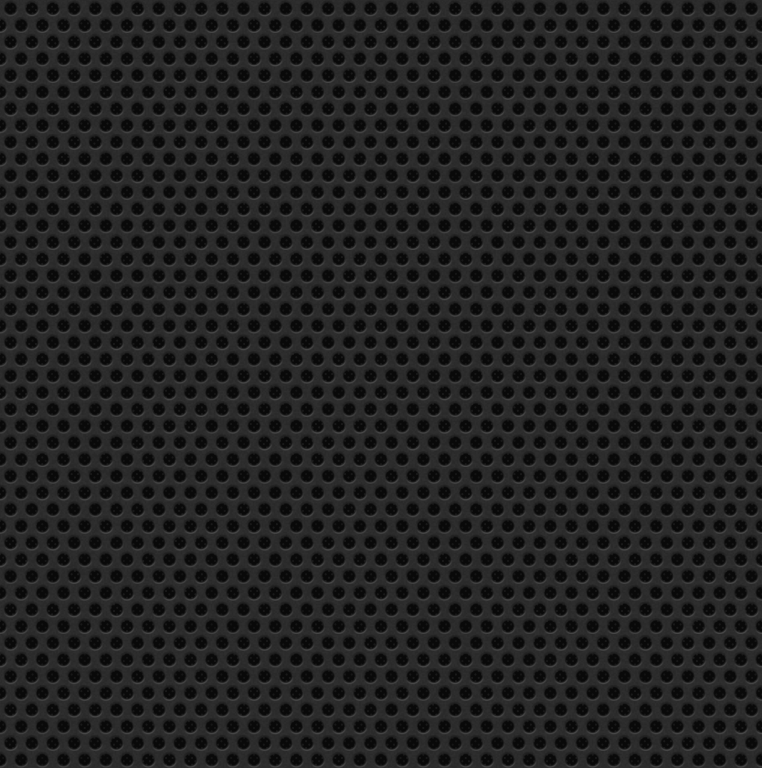
A WebGL 1 fragment shader for this texture:

```glsl
precision highp float;

uniform vec2 u_resolution;

#define COLUMNS 36.0
#define ROWS 46.0
#define ROW_PITCH 0.789
#define HOLE_RADIUS 0.285
#define EDGE_SOFTNESS 0.065
#define MESH_DENSITY vec2(3.25, 2.5)
#define GRAIN_CELLS vec2(508.0, 512.0)
#define GRAIN_AMOUNT 0.026
#define SHEET_COLOR vec3(0.172)
#define HOLE_COLOR vec3(0.034)
#define MESH_COLOR vec3(0.115)
#define RIM_COLOR vec3(0.29)

const float TAU = 6.28319;

float hash(vec2 p) {
    vec3 q = fract(vec3(p.xyx) * 0.1031);
    q += dot(q, q.yzx + 33.33);
    return fract((q.x + q.y) * q.z);
}

// Smoothly interpolated surface grain
float grain(vec2 p) {
    vec2 cell = floor(p);
    vec2 f = fract(p);
    f = f * f * (3.0 - 2.0 * f);
    float low = mix(hash(cell), hash(cell + vec2(1.0, 0.0)), f.x);
    float high = mix(hash(cell + vec2(0.0, 1.0)), hash(cell + 1.0), f.x);
    return mix(low, high, f.y) - 0.5;
}

void main() {
    vec2 uv = gl_FragCoord.xy / u_resolution;
    float pixel = COLUMNS / u_resolution.x;
    float softness = max(EDGE_SOFTNESS, 0.75 * pixel);

    // Staggered rows, counted from the top
    vec2 grid = vec2(uv.x * COLUMNS, (1.0 - uv.y) * ROWS);
    float row = floor(grid.y);
    float column = grid.x + 0.5 * mod(row, 2.0);
    vec2 offset = vec2(fract(column) - 0.5, (0.5 - fract(grid.y)) * ROW_PITCH);
    float holeSeed = hash(vec2(floor(column), row));

    float radius = length(offset);
    float edge = radius - HOLE_RADIUS;
    float hole = 1.0 - smoothstep(-softness, softness, edge);

    // Fine mesh behind the holes drifts against the hole spacing
    vec2 wave = cos(grid * MESH_DENSITY * TAU);
    float mesh = smoothstep(0.15, 0.95, wave.x * wave.y);
    mesh *= mix(0.45, 0.8, holeSeed);
    vec3 inside = mix(HOLE_COLOR, MESH_COLOR, mesh);

    // Grainy sheet with a shaded upper rim and a lit lower rim
    vec3 sheet = SHEET_COLOR + GRAIN_AMOUNT * grain(uv * GRAIN_CELLS);
    float facing = dot(offset / max(radius, 0.001), vec2(0.2, -0.98));
    float rimBand = exp(-pow((edge - 0.055) / 0.045, 2.0));
    float lit = smoothstep(0.2, 1.0, facing) * rimBand;
    float shaded = smoothstep(0.1, 1.0, -facing) * rimBand;
    sheet = mix(sheet, RIM_COLOR, lit * mix(0.65, 0.95, holeSeed));
    sheet *= 1.0 - 0.2 * shaded;

    gl_FragColor = vec4(mix(sheet, inside, hole), 1.0);
}
```
